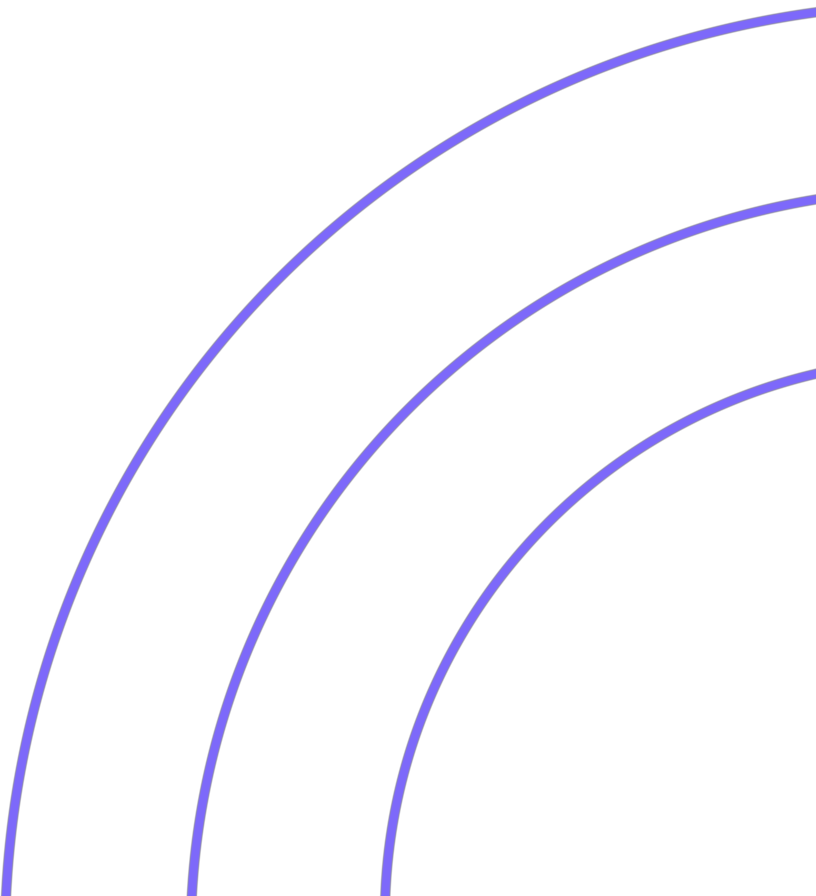
This background is drawn by a WebGL 2 fragment shader. Its source:

```glsl
#version 300 es
precision highp float;

uniform vec2 u_resolution;
out vec4 fragColor;

// Each ring: centre x, centre y, radius, in canvas heights
#define OUTER_RING vec3(1.0508, -0.0495, 1.0452)
#define MIDDLE_RING vec3(1.0456, -0.0443, 0.8327)
#define INNER_RING vec3(1.0521, -0.0234, 0.6225)
#define CORE_HALF_WIDTH 0.0047
#define RIM_HALF_WIDTH 0.0056
#define SOFTNESS 0.0012
#define PAPER vec3(1.0)
#define VIOLET vec3(0.49, 0.41, 0.98)
#define RIM_GREY vec3(0.56, 0.56, 0.60)

float ringDistance(vec2 p, vec3 ring) {
    return abs(length(p - ring.xy) - ring.z);
}

float strokeMask(float dist, float halfWidth, float soft) {
    return 1.0 - smoothstep(halfWidth - soft, halfWidth + soft, dist);
}

void main() {
    vec2 p = gl_FragCoord.xy / u_resolution.y;
    float soft = max(SOFTNESS, 0.6 / u_resolution.y);

    // Distance to the nearest arc
    vec3 rings[3] = vec3[3](OUTER_RING, MIDDLE_RING, INNER_RING);
    float dist = 1.0;
    for (int i = 0; i < 3; i++) {
        dist = min(dist, ringDistance(p, rings[i]));
    }

    // Thin grey rim beneath the violet core
    vec3 color = mix(PAPER, RIM_GREY, strokeMask(dist, RIM_HALF_WIDTH, soft));
    color = mix(color, VIOLET, strokeMask(dist, CORE_HALF_WIDTH, soft));

    fragColor = vec4(color, 1.0);
}
```
